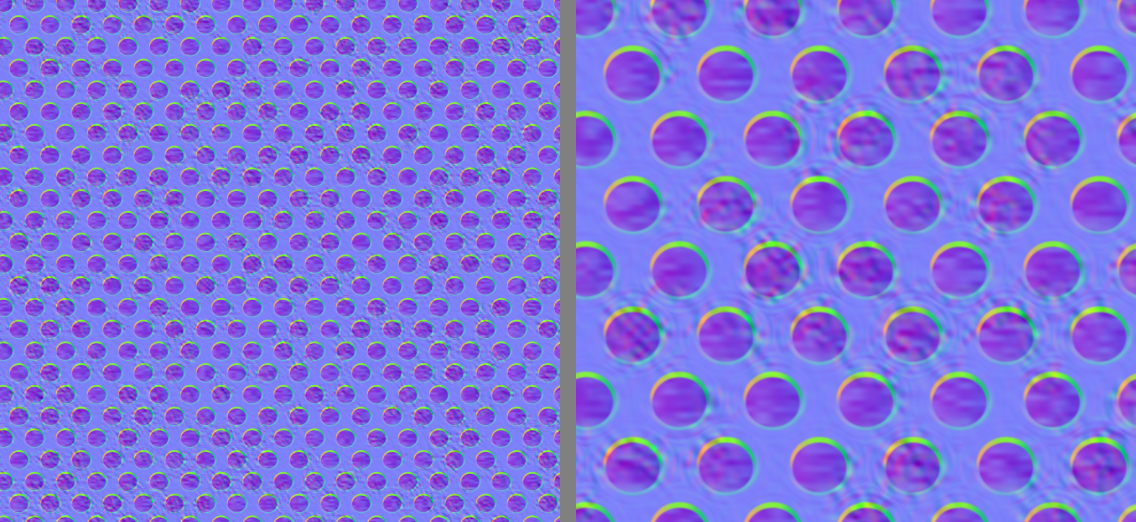
Left: the whole. Right: its middle third, enlarged.
Reproduce this texture map procedurally as a Shadertoy shader.

```glsl
// Tangent-space normal map of a staggered sheet of round dents with worn, grainy relief
#define COLUMNS 18.0
#define ROWS 24.0
#define FIRST_DENT vec2(0.608, 0.882)
#define DENT_RADIUS 0.318
#define FLOOR_RADIUS 0.288
#define FLOOR_DROP 0.034
#define LIP_RADIUS 0.335
#define LIP_WIDTH 0.030
#define GRAIN 0.26
#define STREAKS 0.24

const vec3 FLAT = vec3(0.49, 0.505, 0.985);
const vec3 DENT_FLOOR = vec3(0.505, 0.275, 0.89);
const vec3 RIM_TOP = vec3(0.50, 0.94, 0.25);
const vec3 RIM_LEFT = vec3(0.90, 0.66, 0.47);
const vec3 RIM_RIGHT = vec3(0.12, 0.76, 0.52);
const vec3 LIP_COOL = vec3(0.41, 0.73, 0.83);
const vec3 LIP_WARM = vec3(0.66, 0.57, 0.90);

float hash(vec2 cell) {
    vec3 p = fract(cell.xyx * 0.1031);
    p += dot(p, p.yzx + 33.33);
    return fract((p.x + p.y) * p.z);
}

// Value noise that wraps over the unit square
float noise(vec2 uv, vec2 cells) {
    vec2 p = uv * cells, i = floor(p), f = fract(p);
    f = f * f * (3.0 - 2.0 * f);
    vec2 a = mod(i, cells), b = mod(i + 1.0, cells);
    return mix(mix(hash(a), hash(vec2(b.x, a.y)), f.x),
               mix(hash(vec2(a.x, b.y)), hash(b), f.x), f.y);
}

// Slope of the noise surface
vec2 noiseSlope(vec2 uv, vec2 cells) {
    vec2 e = 0.5 / cells;
    return vec2(noise(uv - vec2(e.x, 0.0), cells) - noise(uv + vec2(e.x, 0.0), cells),
                noise(uv - vec2(0.0, e.y), cells) - noise(uv + vec2(0.0, e.y), cells));
}

// Offset to the nearest dent centre, in column widths
vec2 nearestDent(vec2 p, float rowPitch) {
    vec2 period = vec2(1.0, 2.0 * rowPitch);
    vec2 origin = FIRST_DENT * vec2(1.0, rowPitch);
    vec2 a = mod(p - origin + 0.5 * period, period) - 0.5 * period;
    vec2 b = mod(p - origin, period) - 0.5 * period;
    return dot(a, a) < dot(b, b) ? a : b;
}

float disc(float r, float radius, float soft) {
    return 1.0 - smoothstep(radius - soft, radius + soft, r);
}

void mainImage(out vec4 fragColor, in vec2 fragCoord) {
    vec2 uv = fragCoord / iResolution.xy;
    float rowPitch = COLUMNS / ROWS * iResolution.y / iResolution.x;
    float soft = max(0.7 * COLUMNS / iResolution.x, 0.018);
    vec2 d = nearestDent(uv * vec2(COLUMNS, ROWS * rowPitch), rowPitch);

    // Slightly flattened dent with a floor that sits low in it
    vec2 e = d * vec2(1.0, 1.08);
    float r = length(e);
    vec2 dir = e / max(r, 1e-4);
    float dent = disc(r, DENT_RADIUS, soft);
    float bed = disc(length(e + vec2(0.0, FLOOR_DROP)), FLOOR_RADIUS, soft);

    // Wear: patches of grain that gather around the dents
    float patches = smoothstep(0.3, 0.75, noise(uv, vec2(36.0, 32.0)));
    float halo = 1.0 - smoothstep(0.34, 0.50, r);
    vec2 grain = noiseSlope(uv, vec2(216.0, 204.0)) * GRAIN * (0.12 + patches * (0.3 + 0.7 * halo));
    float echo = sin((r - LIP_RADIUS) * 70.0) * smoothstep(0.34, 0.38, r) * (0.3 + patches);
    grain += dir * echo * 0.03;

    // Sheet and its lip: cool below and right, warm on the left
    vec3 color = FLAT;
    float lip = exp(-pow((r - LIP_RADIUS) / LIP_WIDTH, 2.0));
    float lipSide = smoothstep(0.35, -0.6, dir.y - 0.25 * dir.x);
    vec3 lipColor = mix(LIP_WARM, LIP_COOL, smoothstep(-0.85, -0.1, dir.x));
    color = mix(color, lipColor, lip * lipSide * 0.85);

    // Upper wall, turning from warm to green around the rim
    vec3 rim = mix(RIM_TOP, RIM_LEFT, smoothstep(0.1, 0.95, -dir.x));
    rim = mix(rim, RIM_RIGHT, smoothstep(0.15, 0.9, dir.x));
    float wall = dent * smoothstep(-0.35, 0.3, dir.y);
    color = mix(color, rim, wall);

    // Floor with horizontal streaks
    vec3 inner = DENT_FLOOR;
    inner.r -= 0.32 * d.x;
    inner.g += 0.12 * smoothstep(0.12, 0.30, -d.y);
    float streak = noise(uv, vec2(108.0, 264.0)) - 0.5;
    inner += vec3(0.08, 1.0, 0.35) * streak * STREAKS;
    color = mix(color, inner, bed);

    color.rg += grain * mix(1.0, 0.75, bed);
    color.b -= 0.5 * dot(abs(grain), vec2(1.0));
    fragColor = vec4(clamp(color, 0.0, 1.0), 1.0);
}
```
